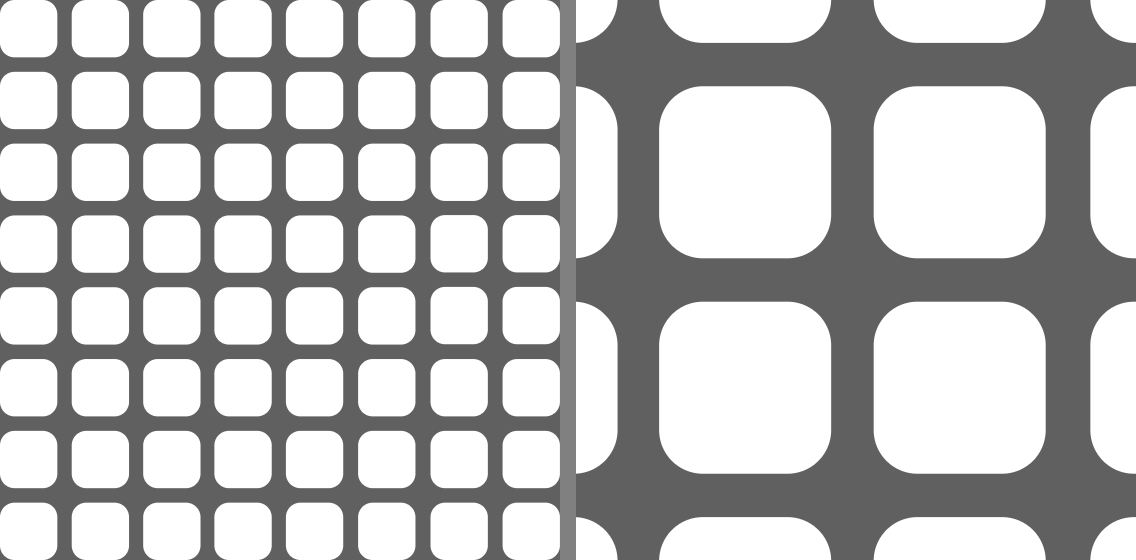
Left, the full canvas; right, a detail of the centre.
This pattern is drawn by a Shadertoy shader. Its source:

```glsl
// Draws an eight by eight grid of white rounded squares on grey, with slightly bowed columns.

const float COUNT = 8.0;
const float HALF_SIZE = 0.0512;
const float CORNER_RADIUS = 0.026;
const vec3 GREY = vec3(0.376);
const vec3 WHITE = vec3(1.0);

// Signed distance to a rounded square centred on the origin.
float roundedSquare(vec2 p, float halfSize, float radius) {
    vec2 q = abs(p) - halfSize + radius;
    return length(max(q, 0.0)) + min(max(q.x, q.y), 0.0) - radius;
}

// Small leftward bow of the middle columns.
float columnShift(float column) {
    float d = (column - 3.9) / 1.8;
    return -0.0024 * exp(-d * d);
}

// Slight lift of the middle rows in the two rightmost columns.
float rowShift(vec2 cell) {
    return 0.0006 * step(5.5, cell.x) * step(abs(cell.y - 3.5), 1.0);
}

// Centre of a tile; the outer tiles touch the canvas border.
vec2 tileCentre(vec2 cell, float pitch) {
    return HALF_SIZE + cell * pitch + vec2(columnShift(cell.x), rowShift(cell));
}

void mainImage(out vec4 fragColor, in vec2 fragCoord) {
    vec2 uv = fragCoord / iResolution.y;
    float pixel = 1.0 / iResolution.y;

    // Nearest tile
    float pitch = (1.0 - 2.0 * HALF_SIZE) / (COUNT - 1.0);
    vec2 cell = clamp(floor((uv - HALF_SIZE) / pitch + 0.5), 0.0, COUNT - 1.0);

    // Smoothed tile edge
    float dist = roundedSquare(uv - tileCentre(cell, pitch), HALF_SIZE, CORNER_RADIUS);
    float tile = clamp(0.5 - dist / pixel, 0.0, 1.0);

    fragColor = vec4(mix(GREY, WHITE, tile), 1.0);
}
```
